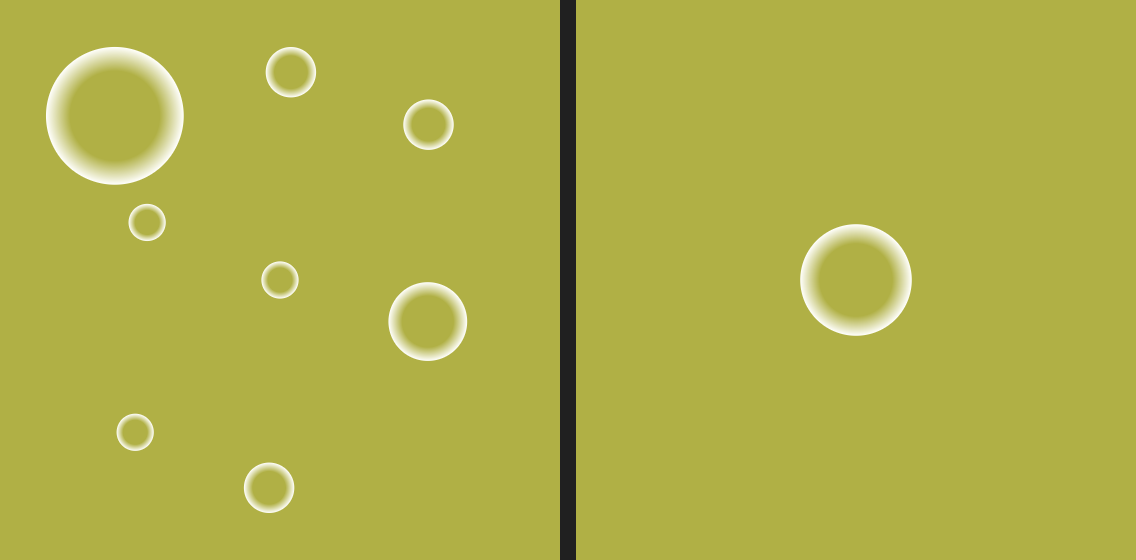
Left: the whole. Right: its middle third, enlarged.
This background is drawn by a WebGL 1 fragment shader. Its source:

```glsl
precision highp float;
// Scattered glowing ring bubbles on a flat olive ground.

uniform vec2 u_resolution;

#define GROUND vec3(0.69, 0.69, 0.27)
#define GLOW vec3(1.0, 1.0, 0.99)
#define BUBBLES 8
#define GRID 3.0
#define SCATTER vec2(0.64, 0.615)
#define GLOW_START 0.65
#define R_HUGE 0.123
#define R_LARGE 0.0703
#define R_MEDIUM 0.045
#define R_SMALL 0.0332

// One huge and one large bubble, the rest medium or small.
float bubbleRadius(float index) {
  if (index < 0.5) return R_HUGE;
  float turn = mod(index, 6.0);
  if (turn > 4.5) return R_LARGE;
  return turn > 0.5 && turn < 2.5 ? R_MEDIUM : R_SMALL;
}

// Shifts each bubble inside its own grid cell, so none overlap.
vec2 bubbleCenter(float index, float radius) {
  float row = floor((index + 0.5) / GRID);
  vec2 cell = vec2(index - row * GRID, GRID - 1.0 - row);
  vec2 jitter = fract((index - 4.0) * SCATTER + 0.5) - 0.5;
  return (cell + 0.5) / GRID + jitter * (1.0 / GRID - 2.0 * radius);
}

// Clear in the middle, brightening evenly to a crisp rim.
float bubbleGlow(vec2 offset, float radius, float pixel) {
  float dist = length(offset);
  float ramp = clamp((dist / radius - GLOW_START) / (1.0 - GLOW_START), 0.0, 1.0);
  float disc = clamp(0.5 + (radius - dist) / pixel, 0.0, 1.0);
  return ramp * disc;
}

void main() {
  float side = min(u_resolution.x, u_resolution.y);
  vec2 uv = (gl_FragCoord.xy - 0.5 * u_resolution) / side + 0.5;
  float pixel = 1.0 / side;

  float glow = 0.0;
  for (int i = 0; i < BUBBLES; i++) {
    float index = float(i);
    float radius = bubbleRadius(index);
    glow = max(glow, bubbleGlow(uv - bubbleCenter(index, radius), radius, pixel));
  }
  gl_FragColor = vec4(mix(GROUND, GLOW, glow), 1.0);
}
```
